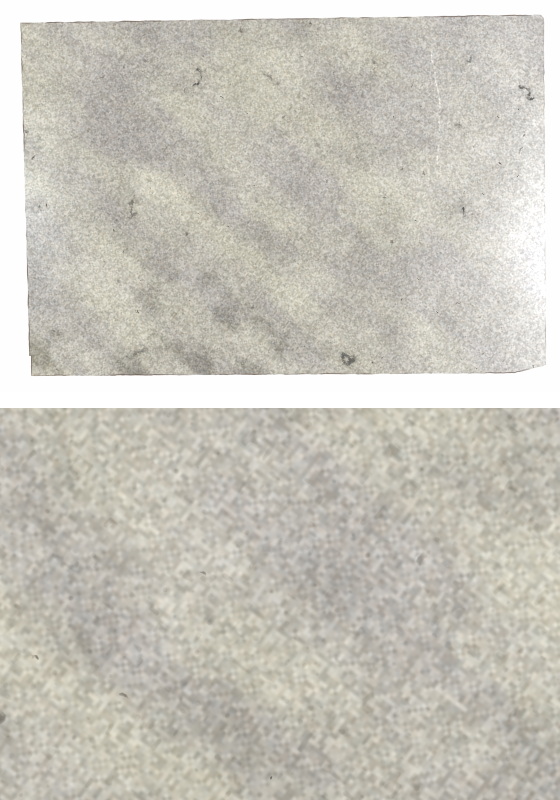
Top: the whole. Bottom: its middle third, enlarged.
Write a Shadertoy shader that draws this texture.

```glsl
// A rough-cut pale marble slab with diagonal clouding, fine grain and dark flecks on white.

float hash(vec2 p) {
    vec3 q = fract(p.xyx * 0.1031);
    q += dot(q, q.yzx + 33.33);
    return fract((q.x + q.y) * q.z);
}

float noise(vec2 p) {
    vec2 i = floor(p), f = fract(p);
    f = f * f * (3.0 - 2.0 * f);
    return mix(mix(hash(i), hash(i + vec2(1, 0)), f.x),
               mix(hash(i + vec2(0, 1)), hash(i + vec2(1, 1)), f.x), f.y);
}

float fbm(vec2 p) {
    float sum = 0.0, amp = 0.5;
    for (int i = 0; i < 5; i++) {
        sum += amp * noise(p);
        p = mat2(1.6, 1.2, -1.2, 1.6) * p + 17.3;
        amp *= 0.5;
    }
    return sum / 0.97;
}

// Signed distance to the line a-b, positive on its left
float side(vec2 p, vec2 a, vec2 b) {
    vec2 e = normalize(b - a);
    return dot(p - a, vec2(-e.y, e.x));
}

// Distance inside the slab, with clipped corners and a small notch
float slab(vec2 p) {
    float d = side(p, vec2(0.08, 0.041), vec2(1.313, 0.048));
    d = min(d, side(p, vec2(1.313, 0.048), vec2(1.395, 0.069)));
    d = min(d, side(p, vec2(1.395, 0.069), vec2(1.389, 0.953)));
    d = min(d, side(p, vec2(1.389, 0.953), vec2(1.382, 0.963)));
    d = min(d, side(p, vec2(1.382, 0.963), vec2(0.052, 0.942)));
    d = min(d, side(p, vec2(0.052, 0.942), vec2(0.075, 0.093)));
    return min(d, max(p.y - 0.093, p.x - 0.08));
}

// Scattered thin marks, one at most per cell
float flecks(vec2 p, float density, vec2 size) {
    float mark = 0.0;
    for (int y = -1; y <= 1; y++)
    for (int x = -1; x <= 1; x++) {
        vec2 cell = floor(p) + vec2(x, y);
        if (hash(cell + 3.7) > density) continue;
        vec2 q = p - cell - vec2(hash(cell + 11.1), hash(cell + 23.9));
        float a = 6.2832 * hash(cell + 41.3);
        q = mat2(cos(a), -sin(a), sin(a), cos(a)) * q;
        float d = length(q / (size * (0.5 + hash(cell + 57.7))));
        mark = max(mark, smoothstep(1.0, 0.2, d) * (0.4 + 0.6 * hash(cell + 71.9)));
    }
    return mark;
}

void mainImage(out vec4 fragColor, in vec2 fragCoord) {
    vec2 p = fragCoord / iResolution.y * vec2(1.4302 * iResolution.y / iResolution.x, 1.0);
    vec2 warp = vec2(fbm(p * 40.0), fbm(p * 40.0 + 50.0)) - 0.5;

    // Clouding drawn out from upper left to lower right
    vec2 along = mat2(0.77, 0.64, -0.64, 0.77) * p;
    float streak = fbm(along * vec2(4.5, 15.0) + warp * 0.4 + 5.0);
    float cloud = fbm(p * 4.0 + 31.0);
    float warmth = smoothstep(0.3, 0.7, 0.65 * streak + 0.35 * cloud);
    warmth *= 1.0 - 0.6 * smoothstep(0.9, 1.35, p.x);
    vec3 col = mix(vec3(0.712, 0.696, 0.674), vec3(0.796, 0.784, 0.722), warmth);
    col += 0.13 * (fbm(p * 13.0 + 8.0) - 0.5);

    // Light falling from the right, a cool sheen at the left
    vec2 glow = (p - vec2(1.41, 0.38)) / vec2(0.12, 0.27);
    vec2 sheen = (p - vec2(0.06, 0.44)) / vec2(0.12, 0.22);
    col += vec3(0.085, 0.088, 0.098) * smoothstep(0.85, 1.3, p.x);
    col += vec3(0.22, 0.23, 0.25) * exp(-dot(glow, glow));
    col += vec3(0.08, 0.09, 0.11) * exp(-dot(sheen, sheen));

    // Grey smudges toward the lower left
    float smudge = smoothstep(0.54, 0.74, fbm(along * vec2(9.0, 16.0) + 80.0));
    col -= 0.12 * smudge * smoothstep(0.5, 0.08, p.y) * smoothstep(1.2, 0.5, p.x);

    // Crystalline grain on turned lattices, with a slight colour shift
    vec2 turned = mat2(0.8, 0.6, -0.6, 0.8) * p + 3.0;
    float fine = noise(turned * 270.0) - 0.5;
    float coarse = noise(along * 150.0 + 90.0) - 0.5;
    col += 0.16 * fine + 0.075 * coarse;
    col += vec3(0.02, 0.0, -0.02) * (noise(turned * 170.0 + 60.0) - 0.5);
    col -= 0.06 * smoothstep(0.78, 0.95, noise(turned * 150.0 + 33.0));

    // Broken veins with soft halos, small flecks and a pale hairline crack
    float broken = smoothstep(0.3, 0.6, noise(turned * 70.0 + 14.0));
    vec2 bent = p * 5.0 + warp * 0.35 + 2.0;
    float vein = flecks(bent, 0.42, vec2(0.15, 0.042)) * broken;
    float halo = flecks(bent, 0.42, vec2(0.22, 0.13));
    float fleck = flecks(p * 22.0 + warp * 0.6, 0.12, vec2(0.12, 0.065));
    col -= 0.07 * halo;
    col = mix(col, vec3(0.28, 0.28, 0.28), 0.9 * vein);
    col = mix(col, vec3(0.36, 0.34, 0.31), 0.75 * fleck);
    float crack = abs(p.x - 1.115 - 0.05 * (fbm(vec2(p.y * 7.0, 4.0)) - 0.5));
    crack = smoothstep(0.004, 0.0, crack) * smoothstep(0.53, 0.6, p.y) * smoothstep(0.92, 0.85, p.y);
    col += 0.13 * crack * broken;

    // Crisp sawn outline with a thin broken brown rim
    float d = slab(p) + 0.0018 * (noise(p * 60.0) - 0.5) + 0.001 * (noise(p * 140.0) - 0.5);
    float rim = smoothstep(0.004, 0.0005, d) * smoothstep(0.25, 0.8, noise(p * 30.0 + 20.0));
    rim *= 1.0 - 0.7 * smoothstep(1.3, 1.38, p.x);
    col = mix(col, vec3(0.40, 0.33, 0.29), 0.75 * rim);
    float px = 0.7 / iResolution.y;
    col = mix(vec3(0.998), col, smoothstep(-px, px, d));

    fragColor = vec4(clamp(col, 0.0, 1.0), 1.0);
}
```
